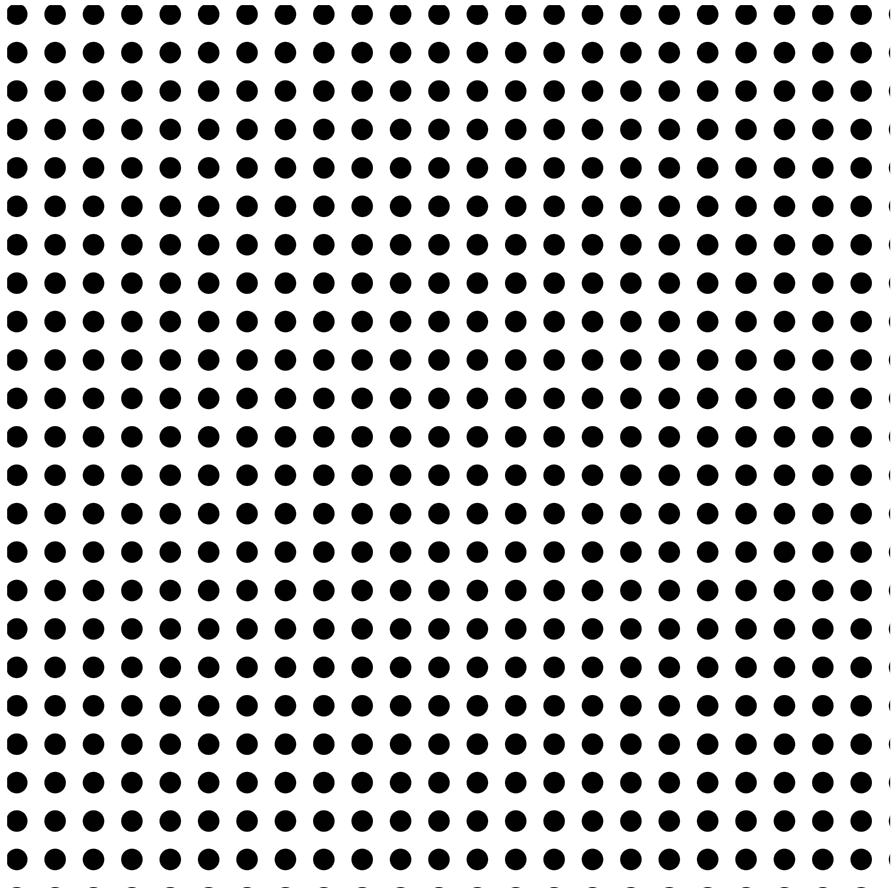
This pattern is drawn by a Shadertoy shader. Its source:

```glsl
// Lengths are fractions of the canvas width, measured from the top left
const vec2 SPACING = vec2(0.04284, 0.04288);
const vec2 FIRST_DOT = vec2(0.01868, 0.01585);
const float DOT_RADIUS = 0.01200;
const vec2 CLIP_MIN = vec2(0.0080, 0.0057);
const vec2 CLIP_MAX = vec2(0.9935, 0.9915);
const vec3 PAPER = vec3(1.0);
const vec3 INK = vec3(0.005);

// Signed distance to the nearest dot of the grid
float dotGridDistance(vec2 p) {
    vec2 cell = (p - FIRST_DOT) / SPACING;
    vec2 offset = (fract(cell + 0.5) - 0.5) * SPACING;
    return length(offset) - DOT_RADIUS;
}

// Signed distance to the rectangle that trims the outer dots
float clipDistance(vec2 p) {
    vec2 outside = max(CLIP_MIN - p, p - CLIP_MAX);
    return max(outside.x, outside.y);
}

// Share of a pixel lying inside a shape
float coverage(float distance, float pixel) {
    return clamp(0.5 - distance / pixel, 0.0, 1.0);
}

void mainImage(out vec4 fragColor, in vec2 fragCoord) {
    float pixel = 1.0 / iResolution.x;
    vec2 p = vec2(fragCoord.x, iResolution.y - fragCoord.y) * pixel;

    float ink = coverage(dotGridDistance(p), 1.15 * pixel);
    ink *= coverage(clipDistance(p), pixel);

    fragColor = vec4(mix(PAPER, INK, ink), 1.0);
}
```
